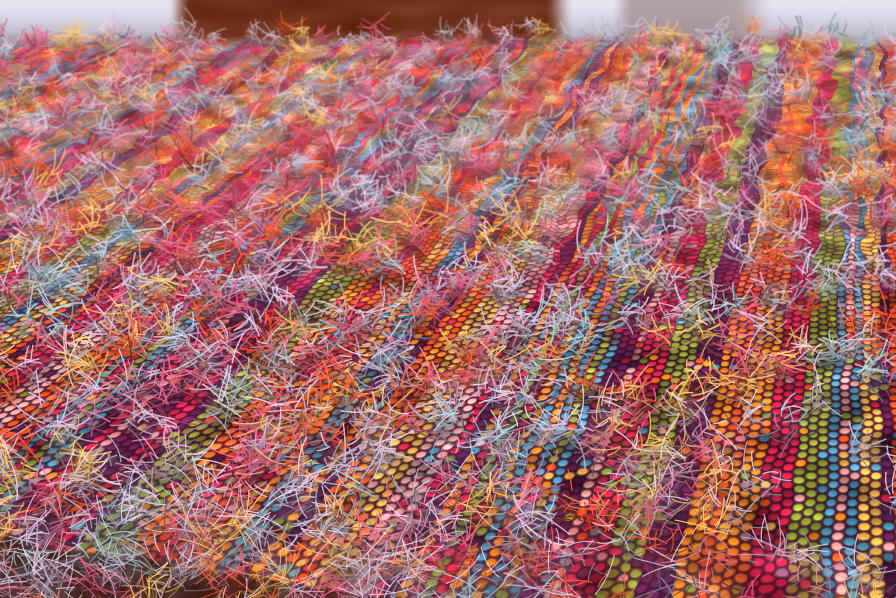
Reproduce this texture procedurally as a Shadertoy shader.

```glsl
const vec2 VANISH = vec2(1.465, 1.566);

// Palette index of each warp stripe, counted leftwards from the right edge
const int STRIPES[32] = int[32](
    4, 6, 5, 1, 3, 3, 0, 5, 1, 0, 6, 3, 1, 1, 7, 4,
    2, 0, 6, 2, 2, 3, 5, 1, 0, 1, 6, 1, 2, 7, 1, 2);

vec3 yarn(int i) {
    vec3 dyes[8] = vec3[8](
        vec3(.33, .11, .28), vec3(.80, .12, .26), vec3(.92, .29, .09), vec3(.97, .51, .11),
        vec3(.90, .67, .27), vec3(.54, .60, .20), vec3(.28, .55, .66), vec3(.87, .58, .56));
    return dyes[i];
}

vec2 hash2(vec2 p) {
    p = vec2(dot(p, vec2(127.1, 311.7)), dot(p, vec2(269.5, 183.3)));
    return fract(sin(p) * 43758.5);
}

float corner(vec2 cell, vec2 offset) {
    return dot(hash2(cell) * 2. - 1., offset);
}

float gradientNoise(vec2 p) {
    vec2 i = floor(p), f = fract(p), u = f * f * (3. - 2. * f);
    vec2 e = vec2(0, 1);
    return mix(mix(corner(i, f), corner(i + e.yx, f - e.yx), u.x),
               mix(corner(i + e, f - e), corner(i + 1., f - 1.), u.x), u.y);
}

// Ground coordinates: x runs across the stripes, y along them
vec2 ground(vec2 p) {
    float depth = max(VANISH.y - p.y, .3);
    return vec2((p.x - VANISH.x) / depth, 1. / depth);
}

vec3 weave(vec2 g, float blur) {
    float lane = (.02 - g.x) / .04 + .25 * gradientNoise(g * vec2(12, 30));
    vec2 thread = vec2(lane * 3., g.y * 128.);
    float column = floor(thread.x);
    thread.y += .5 * mod(column, 2.);
    vec2 id = floor(thread), cell = fract(thread) - .5;

    // Warp, with odd coloured threads and stray knots
    vec3 warp = yarn(STRIPES[int(mod(floor(lane), 32.))]);
    vec2 odd = hash2(vec2(column, 7.)), stray = hash2(id + 31.);
    if (odd.x < .25) warp = yarn(int(odd.y * 8.));
    if (stray.x < .1) warp = mix(yarn(int(stray.y * 8.)), warp, blur);
    warp *= .8 + .4 * hash2(id).x;

    // Dark weft shows in the gaps
    vec3 weft = mix(vec3(.21, .06, .16), warp, .15);
    float knot = 1. - smoothstep(.28, .56, length(cell * vec2(.95, 1.1)));
    warp *= mix(1.05 - .4 * cell.y, 1., blur);
    vec3 col = mix(weft, warp, mix(knot, .88, blur));

    // Dyed patches and worn shadows
    float patchy = gradientNoise(g * vec2(7, 16) + 4.);
    col = mix(col, yarn(1) * (.5 + .6 * knot), .5 * smoothstep(.05, .45, patchy));
    return col * (1. + .8 * gradientNoise(g * vec2(18, 40)));
}

vec3 tuftColor(float pick) {
    vec3 c = mix(vec3(.60, .69, .73), vec3(.74, .67, .75), smoothstep(.12, .22, pick));
    c = mix(c, vec3(.80, .34, .46), smoothstep(.42, .48, pick));
    c = mix(c, vec3(.85, .30, .17), smoothstep(.60, .63, pick));
    return mix(c, vec3(.86, .68, .38), smoothstep(.67, .73, pick));
}

// Coverage of one curved hair growing from the origin
float hair(vec2 q, float angle, float len, float bend, float width, float soft) {
    vec2 dir = vec2(cos(angle), sin(angle));
    float u = dot(q, dir), w = dot(q, vec2(-dir.y, dir.x));
    float slope = 2. * bend * u / len;
    float d = abs(w - bend * u * u / len) / sqrt(1. + slope * slope);
    d = max(d, max(-u, u - len));
    return (1. - smoothstep(width - soft, width + soft, d)) * width / max(width, soft * .7);
}

void mainImage(out vec4 fragColor, in vec2 fragCoord) {
    vec2 p = fragCoord / iResolution.y;
    float pixel = 1. / iResolution.y;
    float blur = min(smoothstep(.4, .85, p.y) + .15 * smoothstep(.15, 0., p.y), 1.);

    // Room behind: pale light and a brown bench
    vec3 room = mix(vec3(.72, .70, .77), vec3(.90, .90, .95), smoothstep(.92, 1., p.y));
    float bench = smoothstep(.28, .32, p.x) * (1. - smoothstep(.91, .96, p.x));
    float shade = smoothstep(1.02, 1.06, p.x) * (1. - smoothstep(1.22, 1.3, p.x));
    room = mix(room, vec3(.42, .18, .09) + .1 * gradientNoise(p * vec2(9, 30)), bench);
    room = mix(room, vec3(.62, .51, .53), shade * .7);

    // Rug over a dark floor
    float wobble = gradientNoise(p * 14.) + .6 * gradientNoise(p * 45.);
    float front = p.y - .1 + .15 * p.x + .02 * wobble;
    vec2 g = ground(p), bleed = vec2(gradientNoise(p * 38.), gradientNoise(p * 38. + 60.));
    vec3 col = weave(g + bleed * blur * vec2(.04, .02), blur);
    col = mix(vec3(.22, .09, .06), col, smoothstep(-.004, .004, front));

    // Distant pile blurs into mottled fuzz
    float fuzz = .45 + .65 * gradientNoise(p * vec2(16, 26)) + .45 * gradientNoise(p * vec2(50, 66));
    float far = smoothstep(.4, .9, p.y) * mix(.75, .35, smoothstep(.5, 1.3, p.x));
    col = mix(col, tuftColor(fuzz), far * .65);
    col *= 1. + .7 * blur * gradientNoise(p * vec2(30, 44) + 9.);
    col = mix(col, vec3(.74, .53, .58), .15 * smoothstep(.4, .95, p.y));
    col = mix(col, room, smoothstep(.915, .95, p.y + .015 * wobble));

    // Tufts, row by row from back to front
    for (int row = 0; row < 52; row++) {
        float near = float(row) / 51.;
        float base = mix(.94, -.05, near), size = mix(.05, .12, near);
        if (abs(p.y - base) > size) continue;
        float spacing = size * .75, middle = floor(p.x / spacing);
        for (float k = -1.; k < 1.5; k++) {
            vec2 id = vec2(middle + k, float(row));
            vec2 jitter = hash2(id);
            vec2 root = vec2((id.x + jitter.x) * spacing, base + (jitter.y - .5) * .03);
            vec2 spot = ground(root);
            float bare = smoothstep(.85, 1.15, root.x) * smoothstep(.8, .3, root.y);
            float density = .74 + 1.3 * gradientNoise(spot * vec2(6, 11)) - .42 * bare;
            vec2 kind = hash2(id + 53.);
            if (kind.x > density) continue;
            float pick = .42 + .7 * gradientNoise(spot * vec2(5, 9) + 20.) + .7 * (kind.y - .5);
            vec3 tone = tuftColor(pick);

            // Shaded matted core under the loose hairs
            vec2 q = (p - root) / size;
            float core = exp(-dot(q, q) * 14.) * (.7 + 1.2 * gradientNoise(p * 80.));
            col = mix(col, tone * mix(.65, .9, blur), clamp(core, 0., 1.) * .3);
            for (float n = 0.; n < 14.; n++) {
                vec2 a = hash2(id * 3.1 + n * 17.3), b = hash2(id * 1.7 + n * 9.1 + 5.);
                float angle = 1.6 + (a.x - .5) * 5.;
                float cover = hair(p - root - (b - .5) * size * .5, angle, size * mix(.2, .65, a.y * a.y),
                                   (b.x - .5) * .9, size * mix(.022, .0075, near), pixel * .6 + .0015 * blur);
                vec3 strand = tone * mix(.3, 1.32, sqrt(b.y));
                col = mix(col, strand, cover * .85);
            }
        }
    }
    fragColor = vec4(clamp(col, 0., 1.), 1.);
}
```
